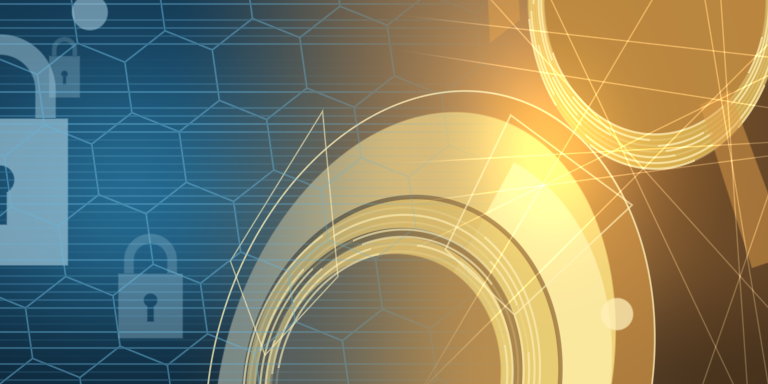
Write a Shadertoy shader that draws this background.

```glsl
// Draws golden technical rings and padlocks over a blue hexagon field.
const float EDGE = .003;
const vec3 CREAM = vec3(1, .94, .72);
const vec3 GOLD = vec3(.96, .8, .36);
const vec3 AMBER = vec3(.8, .57, .27);
const vec3 ICE = vec3(.62, .77, .84);

float hash(float n) {
  n = fract(n * .1031);
  n *= n + 33.33;
  return fract(n * (n + n));
}
float fill(float d) { return smoothstep(EDGE, -EDGE, d); }
float stroke(float d, float w) { return smoothstep(w + EDGE, w - EDGE * .5, abs(d)); }
float glow(vec2 d, vec2 r) { d /= r; return exp(-dot(d, d)); }

// Distance to a line, positive on the left of a to b
float side(vec2 p, vec2 a, vec2 b) {
  vec2 e = normalize(b - a);
  return dot(p - a, vec2(-e.y, e.x));
}
// Convex quad with clockwise corners
float quad(vec2 p, vec4 a, vec4 b) {
  return max(max(side(p, a.xy, a.zw), side(p, a.zw, b.xy)),
    max(side(p, b.xy, b.zw), side(p, b.zw, a.xy)));
}
// Slanted ellipse: centre in e.xy, radii in e.zw
float ellipse(vec2 p, vec4 e, float slant) {
  vec2 d = p - e.xy;
  d.x -= slant * d.y;
  float k = length(d / e.zw);
  return k * (k - 1.) / max(length(d / e.zw / e.zw), .001);
}
float hexEdge(vec2 p, float size) {
  vec2 q = p / size, r = vec2(1, 1.732);
  vec2 a = mod(q, r) - r * .5, b = mod(q - r * .5, r) - r * .5;
  vec2 g = abs(dot(a, a) < dot(b, b) ? a : b);
  return (.5 - max(g.x, dot(g, vec2(.5, .866)))) * size;
}
// Body and shackle, minus the keyhole
float padlock(vec2 p, vec2 c, float size, float tall) {
  vec2 q = (p - c) / size, b = abs(q) - vec2(1, tall);
  float bow = abs(length(vec2(q.x, max(q.y - tall - .42, 0.))) - .67) - .15;
  float hole = min(length(q - vec2(0, .18)) - .21, max(abs(q.x) - .1, abs(q.y + .15) - .33));
  float body = max(max(b.x, b.y), -hole);
  return max(fill(body * size), .75 * fill(max(bow, tall - q.y) * size));
}
// Concentric broken arcs between two ellipses
float brokenRings(vec2 p, vec4 a, vec4 b, float slant) {
  float sum = 0., turn = atan(p.y - a.y, p.x - a.x) * 3. + 20.;
  for (float k = 0.; k < 1.01; k += .166) {
    float lit = .3 + .7 * step(.4, hash(floor(turn + k * 5.) + k * 90.));
    sum += lit * stroke(ellipse(p, mix(a, b, k), slant), .002);
  }
  return min(sum, 1.);
}
vec3 background(vec2 p) {
  vec3 col = mix(vec3(.07, .21, .31), vec3(.43, .37, .29), smoothstep(.4, 1.05, p.x));
  col = mix(col, vec3(.37, .26, .15), smoothstep(1.2, 1.9, p.x));
  col += vec3(.07, .2, .25) * glow(p - vec2(.34, .5), vec2(.4, .36));
  col += vec3(.42, .25, .06) * glow(p - vec2(1.42, .68), vec2(.36, .5));
  return col * (1. - .25 * smoothstep(.35, 0., p.y));
}
void mainImage(out vec4 fragColor, in vec2 fragCoord) {
  vec2 p = fragCoord / iResolution.xy * vec2(2, 1);
  vec3 col = background(p);
  // Padlocks
  col = mix(col, ICE, .7 * padlock(p, vec2(0, .5), .177, 1.08));
  col = mix(col, ICE, .32 * padlock(p, vec2(.168, .8), .04, 1.35));
  col = mix(col, ICE, .38 * padlock(p, vec2(.392, .203), .084, 1.));
  // Large band with veil and bright wedge
  float band = ellipse(p, vec4(1.08, 0, .513, .708), .147);
  float halo = ellipse(p, vec4(1.12, 0, .578, .763), .12);
  float collar = ellipse(p, vec4(1.047, 0, .411, .487), .07);
  float groove = ellipse(p, vec4(1.013, 0, .334, .394), .08);
  vec3 hollow = mix(vec3(.34, .37, .36), vec3(.72, .55, .31), smoothstep(.72, 1.3, p.x));
  vec3 metal = mix(vec3(.51, .56, .54), vec3(.86, .75, .49), smoothstep(.6, 1.08, p.x));
  metal = mix(metal, vec3(.96, .85, .49), smoothstep(1.1, 1.42, p.x));
  col = mix(col, AMBER, .75 * fill(halo) * smoothstep(1.2, 1.4, p.x));
  col = mix(col, metal, .93 * fill(band));
  float wedge = side(p, vec2(1.13, .2), vec2(1.328, .557));
  wedge = max(wedge, ellipse(p, vec4(1.1, 0, .49, .62), .1));
  col = mix(col, vec3(.99, .93, .66), .8 * fill(wedge));
  // Collar, groove and hollow centre
  col = mix(col, mix(metal, GOLD, .4) * .93, .8 * fill(collar));
  col = mix(col, hollow * .87, .85 * max(stroke(collar, .005), stroke(groove, .012)));
  col = mix(col, hollow, fill(ellipse(p, vec4(1.003, 0, .3, .339), .08)));
  float arcs = brokenRings(p, vec4(1.02, 0, .3, .345), vec4(1.02, 0, .385, .46), .075);
  col = mix(col, CREAM, max(.65 * arcs, .8 * stroke(halo, .0015)));
  // Upper gear
  vec4 inner = vec4(1.706, 1, .29, .35), outer = vec4(1.706, 1, .33, .44);
  col = mix(col, GOLD, .72 * fill(ellipse(p, outer, 0.)));
  col = mix(col, AMBER * .9, .9 * fill(ellipse(p, inner, 0.)));
  col = mix(col, CREAM, .75 * brokenRings(p, inner, outer, 0.));
  // Shards, panes and rays
  float shard = quad(p, vec4(1.27, 1.02, 1.35, 1.02), vec4(1.354, .948, 1.276, .888));
  shard = min(shard, quad(p, vec4(1.823, .727, 1.9, .766), vec4(2.06, .336, 1.958, .302)));
  col = mix(col, AMBER * 1.1, .5 * fill(shard));
  float pane = quad(p, vec4(.6, .32, .84, .71), vec4(.88, .28, .69, .075));
  float frame = quad(p, vec4(1.16, .35, 1.33, .7), vec4(1.646, .466, 1.34, .18));
  col = mix(col, CREAM, .65 * max(stroke(pane, .001), stroke(frame, .0015)));
  for (float n = 5.; n < 40.; n += 3.) {
    float t = 6.283 * hash(n);
    vec2 mid = vec2(1.45 + .55 * hash(n + 1.), .3 + .7 * hash(n + 2.));
    float ray = stroke(side(p, mid, mid + vec2(cos(t), sin(t))), .001);
    col += CREAM * .2 * ray * smoothstep(1., 1.4, p.x);
  }
  // Hexagon mesh and scan lines
  vec2 tilted = mat2(.99, -.139, .139, .99) * (p - vec2(.362, .575));
  float row = p.y * 48., mesh = stroke(hexEdge(tilted, .23), .0015);
  float scan = stroke((fract(row) - .5) / 48., .0015) * hash(floor(row) + 3.);
  col = mix(col, vec3(.41, .7, .84), .52 * smoothstep(1.45, .5, p.x) * max(mesh, scan));
  // Light discs and bloom
  col = mix(col, ICE, .6 * fill(length(p - vec2(.234, .968)) - .047));
  col = mix(col, CREAM, .75 * fill(length(p - vec2(1.607, .182)) - .042));
  col += vec3(.26, .2, .06) * glow(p - vec2(1.43, .61), vec2(.16, .2));
  fragColor = vec4(clamp(col, 0., 1.), 1);
}
```
